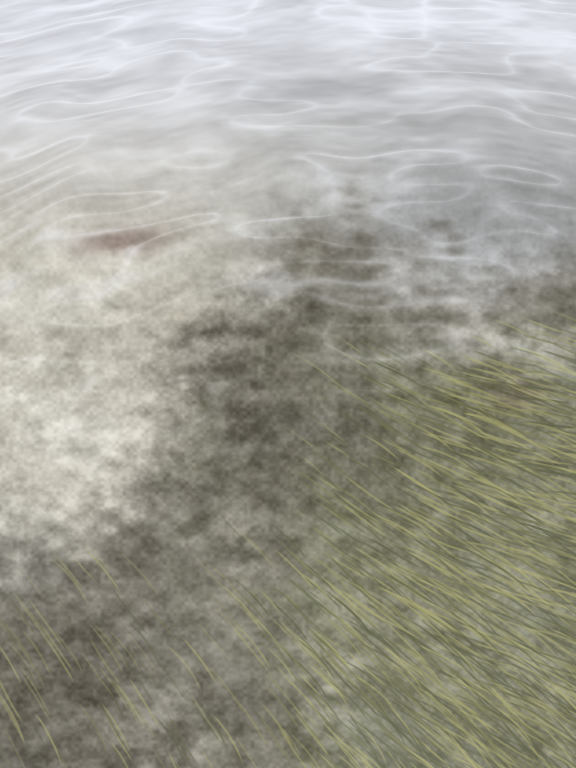
A Shadertoy shader for this texture:

```glsl
// Shallow clear water: pale rippled sand above, dark weed and combed seagrass below.

// Palette
const vec3 SKY_SHEEN = vec3(0.87, 0.88, 0.91);
const vec3 SAND = vec3(0.77, 0.755, 0.705);
const vec3 SLATE_WATER = vec3(0.60, 0.61, 0.62);
const vec3 WEED = vec3(0.485, 0.47, 0.43);
const vec3 GRASS_BED = vec3(0.51, 0.51, 0.435);
const vec3 GRASS_DARK = vec3(0.37, 0.38, 0.28);
const vec3 GRASS_LIGHT = vec3(0.69, 0.68, 0.46);
const vec3 RUST = vec3(0.53, 0.46, 0.43);

// Tuning, lengths in canvas heights
const float COMB_ANGLE = -0.5;
const vec2 BLADE_CELL = vec2(0.055, 0.012);
const float BLADE_HALF_LENGTH = 0.042;
const float BLADE_HALF_WIDTH = 0.0011;
const int BLADE_LAYERS = 4;
const float RIPPLE_STRENGTH = 0.17;
const float GRIT_STRENGTH = 0.30;

float hash(vec2 p) {
    return fract(sin(dot(p, vec2(127.1, 311.7))) * 43758.5453);
}

float noise(vec2 p) {
    vec2 i = floor(p), f = fract(p);
    f = f * f * (3.0 - 2.0 * f);
    return mix(mix(hash(i), hash(i + vec2(1, 0)), f.x),
               mix(hash(i + vec2(0, 1)), hash(i + vec2(1, 1)), f.x), f.y);
}

float fbm(vec2 p) {
    float sum = 0.0, amp = 0.5;
    for (int i = 0; i < 5; i++) {
        sum += amp * noise(p);
        p = mat2(1.6, 1.2, -1.2, 1.6) * p + 7.3;
        amp *= 0.5;
    }
    return sum / 0.97;
}

// Soft elliptical patch
float patchAt(vec2 p, vec2 centre, vec2 radius) {
    vec2 d = (p - centre) / radius;
    return exp(-dot(d, d));
}

// Direction in which the current combs the grass
float combAngle(vec2 p) {
    return -0.25 - 0.5 * (1.0 - p.y / 0.6) + 0.35 * (p.x - 0.45);
}

// Lays curved blades over the bed colour
vec3 layBlades(vec3 col, vec2 p, float density, float px) {
    vec2 along = vec2(cos(COMB_ANGLE), sin(COMB_ANGLE));
    vec2 across = vec2(-along.y, along.x);
    vec2 q = vec2(dot(p, along), dot(p, across)) / BLADE_CELL;
    for (int layer = 0; layer < BLADE_LAYERS; layer++) {
        vec2 shift = float(layer) * vec2(0.37, 0.61);
        vec2 base = floor(q + shift);
        for (int j = -2; j <= 2; j++)
        for (int i = -1; i <= 1; i++) {
            vec2 id = base + vec2(i, j);
            vec2 seed = id + float(layer) * 41.0;
            float r = hash(seed), s = hash(seed + 19.7), t = hash(seed + 53.1);
            vec2 c = (id + vec2(r, s) - shift) * BLADE_CELL;
            vec2 centre = c.x * along + c.y * across;
            float angle = combAngle(centre) + (t - 0.5) * 0.5;
            vec2 dir = vec2(cos(angle), sin(angle));
            vec2 d = p - centre;
            float u = dot(d, dir) / BLADE_HALF_LENGTH;
            float v = dot(d, vec2(-dir.y, dir.x)) + (s - 0.3) * 0.009 * u * u;
            float width = BLADE_HALF_WIDTH * (1.0 - 0.5 * u * u);
            float cover = 1.0 - smoothstep(width - px * 0.5, width + px, abs(v));
            cover *= 1.0 - smoothstep(0.6, 1.0, abs(u));
            cover *= smoothstep(t, t + 0.25, density);
            vec3 tint = mix(GRASS_DARK, GRASS_LIGHT, smoothstep(0.15, 0.9, fract(r * 7.0 + s)));
            col = mix(col, tint, cover * 0.52);
        }
    }
    return col;
}

// Ripple height, with crests tightening towards the far shore
float ripples(vec2 p) {
    float depth = 1.0 / (1.6 - p.y);
    vec2 w = vec2((p.x - 0.375) * depth, depth);
    w.y -= 0.22 * w.x * (1.0 - 1.5 * p.x);
    w += 0.035 * vec2(noise(w * 9.0), noise(w * 9.0 + 31.0));
    float broad = fbm(w * vec2(7.0, 24.0));
    float crest = 1.0 - abs(2.0 * noise(w * vec2(8.0, 32.0) + 5.0) - 1.0);
    float fine = noise(w * vec2(32.0, 110.0));
    return (broad - 0.5) * 1.1 + (pow(crest, 5.0) - 0.25) * 0.45 + (fine - 0.5) * 0.3;
}

void mainImage(out vec4 fragColor, in vec2 fragCoord) {
    vec2 p = fragCoord / iResolution.y;
    float px = 1.0 / iResolution.y;
    float clumps = fbm(p * 9.0) - 0.5;
    float grit = fbm(p * vec2(42.0, 58.0) + 3.0) - 0.5;
    float speck = noise(p * 210.0) - 0.5;

    // Sand under bright water, slate on the right
    vec3 col = mix(SAND, SKY_SHEEN, smoothstep(0.62, 0.98, p.y));
    float slate = smoothstep(0.15, 0.62, p.x + clumps * 0.25);
    slate *= smoothstep(0.52, 0.68, p.y) * (1.0 - smoothstep(0.70, 1.0, p.y));
    col = mix(col, SLATE_WATER, slate * 0.85);
    col = mix(col, SLATE_WATER, 0.4 * patchAt(p, vec2(0.40, 0.885), vec2(0.12, 0.018)));

    // Weed bed below a slanting ragged shoreline
    float shore = 0.25 + 0.40 * smoothstep(0.0, 0.42, p.x);
    float bed = 1.0 - smoothstep(-0.07, 0.10, p.y - shore + clumps * 0.22 + grit * 0.09);
    float meadow = smoothstep(0.18, 0.50, p.x + clumps * 0.35 - 0.08 * p.y);
    meadow *= 1.0 - smoothstep(0.46, 0.63, p.y + clumps * 0.15);
    col = mix(col, mix(WEED, GRASS_BED, meadow), bed);

    // Local patches: bare sand, rust weed and deep shade
    float bare = 0.6 * patchAt(p, vec2(0.68, 0.557), vec2(0.08, 0.025));
    bare += 0.35 * patchAt(p, vec2(0.44, 0.11), vec2(0.035, 0.055));
    bare += 0.45 * patchAt(p, vec2(0.22, 0.035), vec2(0.05, 0.05));
    bare += 0.35 * patchAt(p, vec2(0.31, 0.30), vec2(0.025, 0.05));
    col = mix(col, SAND, bare * smoothstep(-0.3, 0.2, grit + clumps));
    col = mix(col, vec3(0.81, 0.80, 0.77), 0.6 * patchAt(p, vec2(0.09, 0.44), vec2(0.07, 0.05)));
    col = mix(col, RUST, 0.75 * patchAt(p + clumps * 0.03, vec2(0.16, 0.69), vec2(0.055, 0.018)));
    col = mix(col, RUST, 0.5 * patchAt(p, vec2(0.675, 0.485), vec2(0.035, 0.02)));
    float shade = patchAt(p, vec2(0.10, 0.12), vec2(0.10, 0.08));
    shade += 0.6 * patchAt(p, vec2(0.34, 0.39), vec2(0.10, 0.08));
    col -= 0.10 * shade;

    // Bed texture, fading out under the far water
    float nearness = 1.0 - smoothstep(0.5, 0.9, p.y);
    col += (grit * GRIT_STRENGTH + clumps * 0.13 + speck * 0.09) * nearness;

    // Grass, sparse on the left and dense at lower right
    float sparse = 0.22 * bed * (1.0 - smoothstep(0.25, 0.40, p.y));
    float density = max(sparse, meadow * (0.5 + 0.65 * smoothstep(0.25, 0.65, p.x - 0.3 * p.y)));
    col = layBlades(col, p, density, px);

    // Surface ripples and cool sheen
    float surface = smoothstep(0.30, 0.68, p.y + 0.12 * (0.4 - p.x));
    float wave = ripples(p);
    col += wave * RIPPLE_STRENGTH * surface * vec3(0.96, 1.0, 1.06);
    float sheen = smoothstep(0.05, 0.6, wave) * surface;
    col = mix(col, SKY_SHEEN, sheen * 0.28);
    col = mix(col, SKY_SHEEN, 0.10 * smoothstep(0.45, 0.8, fbm(p * vec2(4.0, 7.0) + 11.0)));

    fragColor = vec4(clamp(col, 0.0, 1.0), 1.0);
}
```
